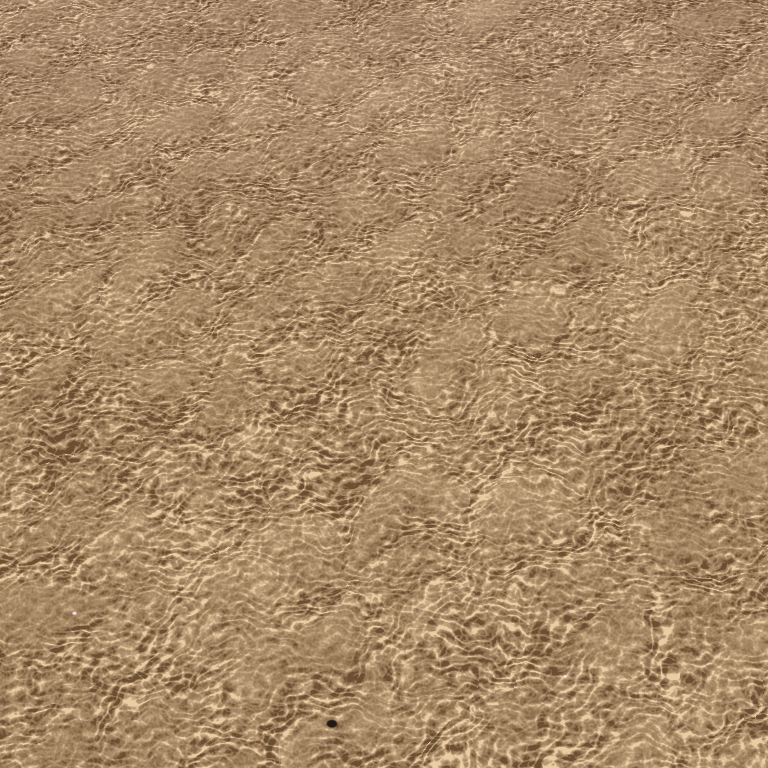
Give the GLSL for this texture, as a WebGL 1 fragment shader.

```glsl
precision highp float;
// Sunlit shallow water over sand: fine broken ripples between calm, crested swells.
uniform vec2 u_resolution;

const vec3 SHADOW = vec3(0.42, 0.31, 0.20);
const vec3 WET_SAND = vec3(0.58, 0.46, 0.325);
const vec3 SAND = vec3(0.66, 0.54, 0.405);
const vec3 LIT_SAND = vec3(0.75, 0.63, 0.485);
const vec3 GLINT = vec3(0.92, 0.80, 0.64);
const vec3 SKY_TINT = vec3(0.0, -0.004, 0.015);
const vec3 PEBBLE = vec3(0.13, 0.10, 0.08);
const vec3 SPARKLE = vec3(0.95, 0.95, 1.0);

const float NEAR_SCALE = 1.2;             // feature size at the bottom edge
const float SCALE_FALL = 0.5;             // loss of size towards the top
const float SWELL_ANGLE = 0.5;
const vec2 SWELL_FREQ = vec2(6.5, 10.5);  // along and across the swells
const vec2 RIPPLE_FREQ = vec2(84.0, 140.0);
const float TRAIN_FREQ = 98.0;
const float RIPPLE_CONTRAST = 1.1;
const float CALM_CONTRAST = 0.4;
const float CREST_GLOW = 2.6;
const float FACE_SHADE = 0.55;
const float GRAIN = 1.0;
const float SPECK_GRID = 13.0;

float hash(vec2 p) {
  return fract(sin(dot(p, vec2(127.1, 311.7))) * 43758.5453);
}

vec2 hash2(vec2 p) {
  return vec2(hash(p), hash(p + 37.3));
}

mat2 turn(float a) {
  float c = cos(a), s = sin(a);
  return mat2(c, -s, s, c);
}

float slope(vec2 cell, vec2 offset) {
  float a = 6.2832 * hash(cell);
  return dot(vec2(cos(a), sin(a)), offset);
}

// Gradient noise, roughly -0.7 to 0.7
float noise(vec2 p) {
  vec2 i = floor(p), f = p - i;
  vec2 u = f * f * f * (f * (f * 6.0 - 15.0) + 10.0);
  vec2 e = vec2(1.0, 0.0);
  return mix(mix(slope(i, f), slope(i + e.xy, f - e.xy), u.x),
             mix(slope(i + e.yx, f - e.yx), slope(i + e.xx, f - e.xx), u.x), u.y);
}

// Bright thin net along the zero lines of noise, about zero mean and unit spread
float caustic(vec2 p) {
  float n = noise(p);
  return (exp(-9.0 * sqrt(n * n + 0.0006)) - 0.29) / 0.26;
}

// Bent train of sharp-crested ripples, about zero mean and unit spread
float train(vec2 p, float angle, float freq, float seed) {
  float phase = freq * dot(p, vec2(cos(angle), sin(angle)));
  phase += 1.5 * noise(p * vec2(26.0, 34.0) + seed);
  phase += 0.6 * noise(p * vec2(70.0, 84.0) + seed);
  return (exp(1.7 * sin(6.2832 * phase)) - 1.86) / 1.77;
}

// Cellular swells: vectors to the nearest and the second nearest centre
void swells(vec2 p, out vec2 first, out vec2 second, out float id) {
  vec2 base = floor(p);
  float d1 = 9.0, d2 = 9.0;
  first = vec2(0.0);
  second = vec2(1.0);
  id = 0.0;
  for (int j = -1; j <= 1; j++) {
    for (int i = -1; i <= 1; i++) {
      vec2 cell = base + vec2(float(i), float(j));
      vec2 v = cell + 0.1 + 0.8 * hash2(cell) - p;
      float d = dot(v, v);
      if (d < d1) {
        d2 = d1; second = first;
        d1 = d; first = v; id = hash(cell + 11.7);
      } else if (d < d2) {
        d2 = d; second = v;
      }
    }
  }
}

vec3 sandRamp(float t) {
  vec3 c = mix(SHADOW, WET_SAND, smoothstep(-2.1, -0.8, t));
  c = mix(c, SAND, smoothstep(-0.9, 0.1, t));
  c = mix(c, LIT_SAND, smoothstep(0.1, 1.1, t));
  return mix(c, GLINT, smoothstep(1.0, 2.5, t));
}

void main() {
  vec2 uv = gl_FragCoord.xy / u_resolution;

  // Perspective onto the water plane
  float size = NEAR_SCALE - SCALE_FALL * uv.y;
  vec2 ground = vec2((uv.x - 0.5) / size, 1.0 / (SCALE_FALL * size)) + 3.0;
  vec2 drift = vec2(noise(ground * 9.0), noise(ground * 9.0 + 19.0));

  // Swells with one lit crest and a calm face below it
  vec2 near, next;
  float id;
  vec2 warped = ground + 0.045 * drift + 0.016 * noise(ground * 33.0);
  swells(turn(SWELL_ANGLE) * warped * SWELL_FREQ, near, next, id);
  vec2 across = normalize(next - near + 0.0001);
  float border = max(0.0, dot(0.5 * (near + next), across));
  float soft = smoothstep(0.0, 0.035, border);
  float upper = smoothstep(0.2, 0.8, across.y);
  float patchy = smoothstep(-0.2, 0.3, noise(ground * 13.0 + 5.0));
  float calm = smoothstep(-0.45, 0.15, -near.y) * smoothstep(0.0, 0.2, border);
  calm *= smoothstep(0.0, 0.5, id) * (0.6 + 0.4 * patchy);
  float broken = 0.7 + 1.3 * noise(ground * 60.0 + 51.0);
  float crest = exp(-border / 0.05) * upper * soft * (0.1 + 0.9 * patchy) * broken;
  float trough = exp(-border / 0.12) * smoothstep(0.3, 0.9, -across.y) * soft * patchy;

  // Crossing ripples bent around the swells, broken into short flecks
  vec2 bent = ground + 0.012 * drift + 0.01 * near * smoothstep(0.0, 0.3, border);
  float crossing = smoothstep(-0.3, 0.3, noise(ground * 11.0 + 41.0));
  float ripple = 0.65 * train(bent, 1.5, TRAIN_FREQ, 3.0) * (1.2 - 0.5 * crossing);
  ripple += 0.6 * train(bent, 2.3, TRAIN_FREQ * 0.78, 17.0) * (0.5 + 0.7 * crossing);
  ripple += 0.42 * caustic(bent * RIPPLE_FREQ);
  ripple += 2.2 * noise(turn(0.25) * bent * RIPPLE_FREQ * 0.75 + 23.0);
  float rough = 0.95 + 0.6 * noise(ground * 17.0 + 29.0);
  float grain = noise(uv * 270.0) + 0.5 * noise(ground * 150.0);

  // Light reaching the sand
  float tone = ripple * mix(RIPPLE_CONTRAST * rough, CALM_CONTRAST, calm);
  tone += GRAIN * grain + 0.15 * calm - FACE_SHADE * near.y * smoothstep(0.0, 0.3, border);
  tone += 0.9 * noise(ground * 4.0 + 2.0) + 0.8 * noise(ground * 15.0 + 61.0);
  tone += CREST_GLOW * crest - 0.9 * trough;
  tone *= mix(1.12, 0.88, uv.y);
  vec3 color = sandRamp(tone) + SKY_TINT * smoothstep(0.5, 1.0, uv.y);

  // Rare pebbles and sparkles towards the bottom
  vec2 cell = floor(uv * SPECK_GRID);
  vec2 offset = fract(uv * SPECK_GRID) - 0.25 - 0.5 * hash2(cell + 3.0);
  float pick = hash(cell + 71.0);
  float reach = length(offset * vec2(0.8, 1.1)) + 0.03 * drift.x;
  float low = 1.0 - smoothstep(0.1, 0.6, uv.y);
  float pebble = step(1.0 - 0.03 * low, pick) * (1.0 - smoothstep(0.05, 0.09, reach));
  float sparkle = step(pick, 0.12 * low) * (1.0 - smoothstep(0.01, 0.04, reach));
  color = mix(color, PEBBLE, pebble);
  color = mix(color, SPARKLE, sparkle * low);

  gl_FragColor = vec4(clamp(color, 0.0, 1.0), 1.0);
}
```
